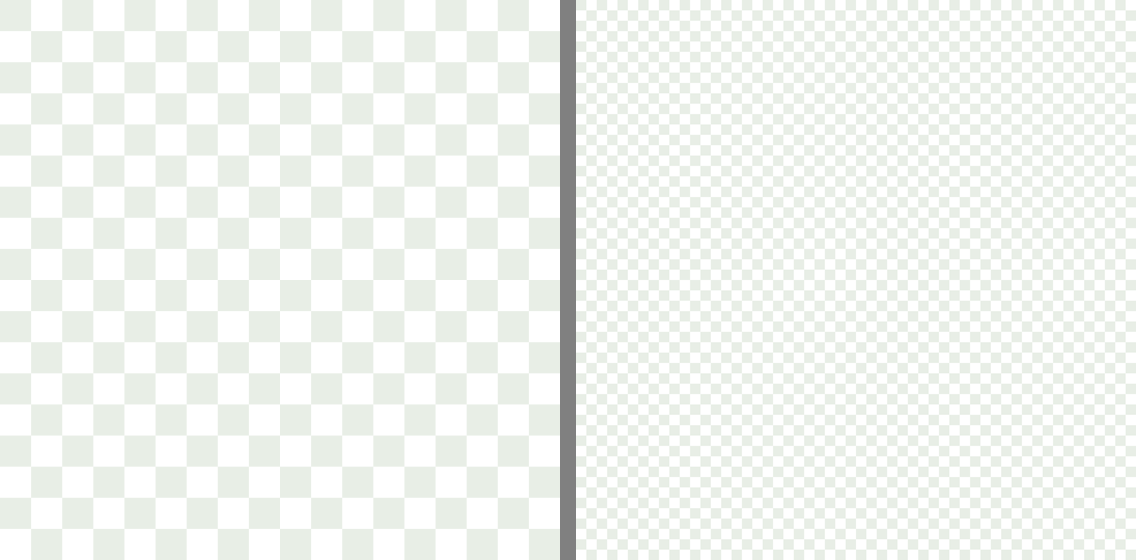
Left: one tile. Right: repeated 3 by 3.
Write a Shadertoy shader that draws this pattern.

```glsl
// Plain two-tone checkerboard: pale sage and white squares, nine repeats each way.
// A signed square wave per axis, softened over one pixel, is multiplied to give
// the checks. Whole repeats on both axes make it tile without a seam.

const vec2 REPEATS = vec2(9.0);               // one repeat is two squares wide and high
const vec3 WHITE = vec3(1.0);
const vec3 SAGE = vec3(0.910, 0.933, 0.902);

// Square wave from +1 to -1 with period 2, box filtered over the pixel size
vec2 squareWave(vec2 p, vec2 pixel) {
    vec2 edgeDistance = abs(mod(p - 0.5, 2.0) - 1.0) - 0.5;
    return clamp(2.0 * edgeDistance / pixel, -1.0, 1.0);
}

void mainImage(out vec4 fragColor, in vec2 fragCoord) {
    // Position and pixel size measured in squares
    vec2 pixel = 2.0 * REPEATS / iResolution.xy;
    vec2 wave = squareWave(fragCoord * pixel, pixel);

    // Like signs give white, so the lower left square is white
    float whiteness = 0.5 + 0.5 * wave.x * wave.y;
    fragColor = vec4(mix(SAGE, WHITE, whiteness), 1.0);
}
```
